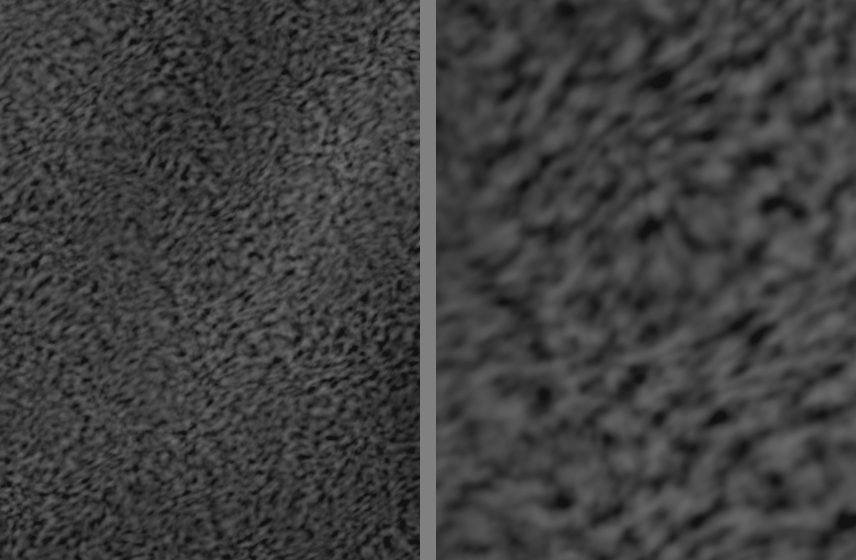
Left: the whole. Right: its middle third, enlarged.
Reproduce this texture procedurally as a Shadertoy shader.

```glsl
const float MEAN_GREY = 0.232;
const float GRAIN_CONTRAST = 0.27;

// Sineless hash giving a random vector in -1..1
vec2 hashVector(vec2 cell) {
    vec3 p = fract(cell.xyx * vec3(0.1031, 0.1030, 0.0973));
    p += dot(p, p.yzx + 33.33);
    return fract((p.xx + p.yz) * p.zy) * 2.0 - 1.0;
}

float cornerSlope(vec2 cell, vec2 local, vec2 corner) {
    return dot(hashVector(cell + corner), local - corner);
}

float gradientNoise(vec2 p) {
    vec2 cell = floor(p);
    vec2 f = p - cell;
    vec2 w = f * f * f * (f * (f * 6.0 - 15.0) + 10.0);
    float low = mix(cornerSlope(cell, f, vec2(0, 0)), cornerSlope(cell, f, vec2(1, 0)), w.x);
    float high = mix(cornerSlope(cell, f, vec2(0, 1)), cornerSlope(cell, f, vec2(1, 1)), w.x);
    return mix(low, high, w.y);
}

vec2 rotate(vec2 p, float angle) {
    float c = cos(angle);
    float s = sin(angle);
    return vec2(c * p.x + s * p.y, c * p.y - s * p.x);
}

// Noise stretched along one direction; frequency is (along, across)
float slantedNoise(vec2 p, float angle, vec2 frequency, vec2 offset) {
    return gradientNoise(rotate(p, angle) * frequency + offset);
}

// Soft pool of light or shade
float pool(vec2 p, vec2 centre, vec2 radius, float angle) {
    vec2 d = rotate(p - centre, angle) / radius;
    return exp(-dot(d, d));
}

// Pebbled nap with short slanted creases
float napGrain(vec2 p) {
    vec2 bend = vec2(gradientNoise(p * 9.0 + 40.0), gradientNoise(p * 9.0 + 71.0));
    vec2 q = p + 0.02 * bend;
    float creases = slantedNoise(q, 0.62, vec2(47.0, 80.0), vec2(13.0, 57.0));
    float pebbles = slantedNoise(q, 0.30, vec2(78.0, 104.0), vec2(91.0, 24.0));
    float fibres = slantedNoise(q, 0.95, vec2(120.0, 160.0), vec2(35.0, 83.0));
    float grain = creases + 0.6 * pebbles + 0.22 * fibres;
    return grain - 0.35 * (grain * grain - 0.04);
}

// Broad folds: a light diagonal band between darker hollows
float foldShade(vec2 p) {
    float shade = 0.055 * pool(p, vec2(0.59, 0.68), vec2(0.34, 0.10), 1.15);
    shade += 0.020 * pool(p, vec2(0.36, 0.36), vec2(0.25, 0.14), 0.6);
    shade += 0.020 * pool(p, vec2(0.02, 0.85), vec2(0.18, 0.30), 0.0);
    shade -= 0.085 * pool(p, vec2(0.78, 0.30), vec2(0.24, 0.12), 1.35);
    shade -= 0.030 * pool(p, vec2(0.36, 0.80), vec2(0.28, 0.12), 1.1);
    shade -= 0.035 * (1.0 - smoothstep(0.0, 0.20, p.y));
    return shade + 0.03 * gradientNoise(p * 5.0 + 17.0);
}

void mainImage(out vec4 fragColor, in vec2 fragCoord) {
    vec2 p = fragCoord / iResolution.y;
    float contrast = GRAIN_CONTRAST * (1.0 + 0.5 * gradientNoise(p * 6.0 + 63.0));
    float grey = MEAN_GREY + foldShade(p) + contrast * napGrain(p);
    fragColor = vec4(vec3(clamp(grey, 0.07, 0.42)), 1.0);
}
```
